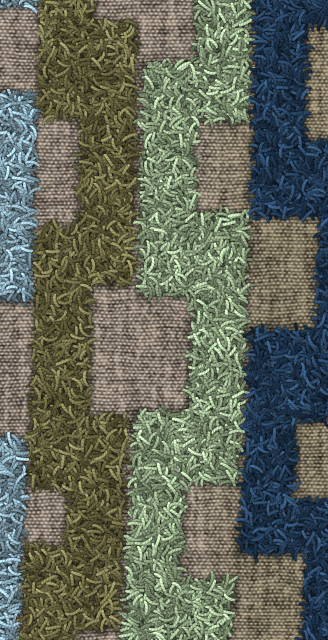
A WebGL 2 fragment shader for this texture:

```glsl
#version 300 es
precision highp float;
// Shaggy yarn meanders in four dyes tufted onto a coarse taupe weave.
uniform vec2 u_resolution;
out vec4 outColor;

vec3 hash(vec3 p) {
  p = fract(p * vec3(0.1031, 0.1030, 0.0973));
  p += dot(p, p.yxz + 33.33);
  return fract((p.xxy + p.yxx) * p.zyx);
}

float noise(vec2 p) {
  vec2 i = floor(p), f = fract(p);
  f = f * f * (3.0 - 2.0 * f);
  float a = hash(vec3(i, 7.0)).x, b = hash(vec3(i + vec2(1, 0), 7.0)).x;
  float c = hash(vec3(i + vec2(0, 1), 7.0)).x, d = hash(vec3(i + 1.0, 7.0)).x;
  return mix(mix(a, b, f.x), mix(c, d, f.x), f.y);
}

float box(vec2 p, vec2 lo, vec2 hi) {
  vec2 q = max(lo - p, p - hi);
  return length(max(q, 0.0)) + min(max(q.x, q.y), 0.0);
}

// Wide blocks joined by narrow links that alternate between left and right
float meander(vec2 p, float x0, float x1, float link, vec4 top, vec4 bottom, bool left) {
  float d = 9.0, start = -1.0;
  for (int i = 0; i < 5; i++) {
    float stop = i < 4 ? top[i] : 9.0;
    float x = left ? x0 : x1 - link;
    d = min(d, box(p, vec2(x, start - 0.1), vec2(x + link, stop + 0.1)));
    if (i < 4) {
      d = min(d, box(p, vec2(x0, top[i]), vec2(x1, bottom[i])));
      start = bottom[i];
    }
    left = !left;
  }
  return d;
}

// Signed distance to the tufted area, with the dye of the nearest band
float pile(vec2 p, out vec3 dye) {
  p.x += 0.004 * p.y * p.y;
  float sky = meander(p, -0.8, 0.42, 0.6, vec4(-1, 1.1, 2.9, 5.25), vec4(0.08, 1.9, 3.6, 6.1), false);
  float olive = meander(p, 0.48, 1.63, 0.66, vec4(0.25, 2.7, 5.0, 6.55), vec4(1.4, 3.4, 5.85, 7.55), true);
  float sage = meander(p, 1.72, 3.0, 0.64, vec4(0.75, 2.55, 4.95, 6.95), vec4(1.45, 3.55, 5.8, 7.8), false);
  float navy = meander(p, 3.06, 4.48, 0.61, vec4(-1, 1.7, 3.95, 6.0), vec4(0.3, 2.6, 5.05, 6.65), false);
  float d = min(min(sky, olive), min(sage, navy));
  dye = d == sky ? vec3(0.56, 0.69, 0.75) : d == olive ? vec3(0.46, 0.44, 0.27)
      : d == sage ? vec3(0.62, 0.71, 0.55) : vec3(0.14, 0.25, 0.37);
  return d;
}

vec3 weave(vec2 p) {
  vec2 q = p + 0.03 * vec2(noise(p * 3.0), noise(p * 3.0 + 40.0));
  vec2 t = q / vec2(0.052, 0.042);
  float row = floor(t.y);
  float knots = 0.5 + 0.5 * sin(6.283 * (t.x + 0.5 * mod(row, 2.0)));
  float ribs = 0.5 - 0.5 * cos(6.283 * t.y);
  float across = noise(q * vec2(4.0, 24.0)), down = noise(q * vec2(22.0, 2.5) + 9.0);
  float tone = 0.42 + 0.5 * ribs * (0.35 + knots) + 0.22 * across + 0.3 * down;
  tone += 0.5 * (noise(q * 38.0) - 0.5);
  vec3 thread = mix(vec3(0.60, 0.55, 0.50), vec3(0.54, 0.50, 0.41), smoothstep(2.0, 3.4, p.x));
  return thread * clamp(tone, 0.25, 1.3);
}

void main() {
  // Canvas is 3.94 wide and 7.68 tall, measured downward
  vec2 uv = gl_FragCoord.xy / u_resolution;
  vec2 p = vec2(uv.x, 1.0 - uv.y) * vec2(3.94, 7.68);
  float px = 3.94 / u_resolution.x;

  // Ground cloth, contact shadow and dark depth of the pile
  vec3 dye;
  float d = pile(p + 0.09 * vec2(noise(p * 9.0) - 0.5, noise(p * 9.0 + 30.0) - 0.5), dye);
  vec3 color = weave(p) * mix(0.65, 1.0, smoothstep(-0.02, 0.1, d));
  color = mix(color, dye * 0.45, smoothstep(0.0, -0.06, d));

  // Curved yarn ends, stacked from deep and dark to high and bright
  const float cell = 0.11;
  for (int layer = 0; layer < 7; layer++) {
    float level = float(layer);
    vec2 home = floor(p / cell + level * 0.37);
    for (int k = 0; k < 9; k++) {
      vec2 id = home + vec2(k % 3 - 1, k / 3 - 1);
      vec3 h = hash(vec3(id, level + 1.0)), g = hash(vec3(id, level + 21.0));
      vec2 root = (id + h.xy - level * 0.37) * cell;
      float angle = 7.0 * noise(root * 1.8) + 2.8 * (h.z - 0.5);
      vec2 dir = vec2(cos(angle), sin(angle)), q = p - root;
      float u = dot(q, dir);
      float v = dot(q, vec2(-dir.y, dir.x)) + 9.0 * (g.x - 0.5) * u * u;
      float r = length(vec2(max(abs(u) - 0.055 - 0.03 * g.y, 0.0), v));
      if (r > 0.04) continue;
      vec3 yarn;
      if (pile(root, yarn) > 0.07 * (g.x - 0.75)) continue;
      color *= 1.0 - 0.22 * smoothstep(0.04, 0.015, r);
      float shade = mix(0.72, 1.02, level / 6.0) * (0.72 + 0.56 * g.z);
      shade *= (1.0 - 0.25 * r * r / 0.0004) * (0.95 + 0.1 * sin(u * 170.0 + v * 110.0));
      shade *= 1.0 + 3.0 * dot(q, vec2(-0.4, -0.6));
      // Loose fibres catch a pale sheen, strongest on the lighter yarns
      vec3 tint = yarn * max(shade, 0.3) + vec3(0.07, 0.08, 0.09) * g.z * g.z;
      color = mix(color, tint, smoothstep(0.018 + 0.6 * px, 0.018 - 0.6 * px, r));
    }
  }
  outColor = vec4(clamp(color, 0.0, 1.0), 1.0);
}
```
